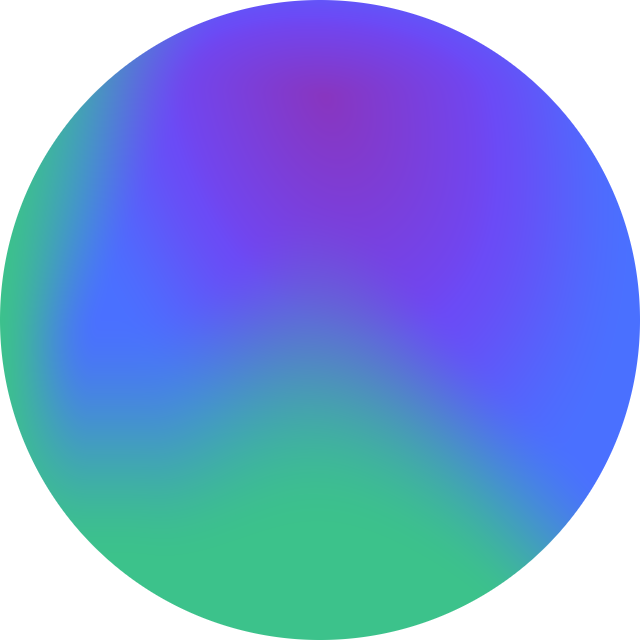
Give the GLSL for this background, as a Shadertoy shader.

```glsl
// A white canvas holding one disc filled with a soft colour mesh.
// A lopsided radial ramp runs purple to violet to blue; a green wash then
// rises as a hill from below and as a crescent from the left.

#define DISC_RADIUS 0.5
#define GLOW_CENTER vec2(0.508, 0.850)
#define GLOW_SKEW   0.2
#define HILL_CREST  vec2(0.495, 0.427)
#define RIM_LEVEL   0.479

const vec3 PURPLE = vec3(0.535, 0.210, 0.750);
const vec3 VIOLET = vec3(0.430, 0.280, 0.960);
const vec3 BLUE   = vec3(0.290, 0.440, 1.000);
const vec3 GREEN  = vec3(0.235, 0.760, 0.545);
const vec3 PAPER  = vec3(1.0);

// Rounded version of max(x, 0).
float softRamp(float x) {
    return 0.5 * (x + sqrt(x * x + 0.0064));
}

// Smooth step given by its middle and half width.
float softStep(float middle, float halfWidth, float x) {
    return smoothstep(middle - halfWidth, middle + halfWidth, x);
}

// Distance from the glow centre, with its own radius on each side.
float glowDistance(vec2 p) {
    vec2 d = p - GLOW_CENTER;
    d.x += GLOW_SKEW * d.y;
    vec2 radius = vec2(d.x < 0.0 ? 0.417 : 0.430,
                       d.y < 0.0 ? 0.638 : 0.208);
    return length(d / radius);
}

vec3 glowColor(float t) {
    vec3 inner = mix(PURPLE, VIOLET, clamp(t / 0.6, 0.0, 1.0));
    return mix(inner, BLUE, smoothstep(0.5, 1.1, t));
}

// Green hill: gentle shoulder to the left, long slope to the right.
float hillAmount(vec2 p) {
    float d = p.x - HILL_CREST.x;
    float right = max(d, 0.0);
    float drop = 1.1 * (sqrt(right * right + 0.0169) - 0.13)
               + 0.11 * smoothstep(0.0, 0.26, -d);
    float halfWidth = mix(0.26, 0.195, smoothstep(0.0, 0.30, abs(d)));
    return 1.0 - softStep(HILL_CREST.y - drop, halfWidth, p.y);
}

// Green crescent on the left, wider and softer towards the top.
float rimAmount(vec2 p) {
    float rise = softRamp(p.y - RIM_LEVEL);
    return 1.0 - softStep(0.062 + 0.25 * rise, 0.075 + 0.2 * rise, p.x);
}

void mainImage(out vec4 fragColor, in vec2 fragCoord) {
    float size = min(iResolution.x, iResolution.y);
    vec2 p = (fragCoord - 0.5 * iResolution.xy) / size + 0.5;

    // Colour mesh
    vec3 color = glowColor(glowDistance(p));
    float green = 1.0 - (1.0 - hillAmount(p)) * (1.0 - rimAmount(p));
    color = mix(color, GREEN, green);

    // Disc with a smoothed edge
    float edge = length(p - 0.5) - DISC_RADIUS;
    float inside = clamp(0.5 - edge * size, 0.0, 1.0);
    fragColor = vec4(mix(PAPER, color, inside), 1.0);
}
```
